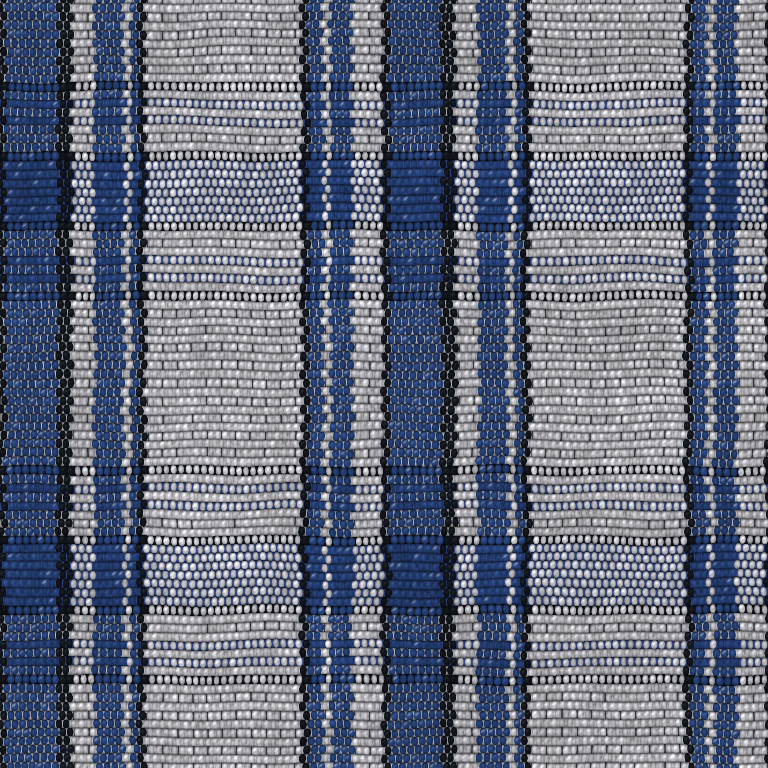
Reproduce this texture procedurally as a WebGL 2 fragment shader.

```glsl
#version 300 es
precision highp float;

uniform vec2 u_resolution;
out vec4 fragColor;

const float REPEATS = 2.0;
const vec2 THREADS = vec2(52.0, 44.0);   // warp and weft threads per repeat

const vec3 SILVER = vec3(0.69, 0.69, 0.71);
const vec3 BLUE = vec3(0.13, 0.23, 0.43);
const vec3 WEFT_BLUE = vec3(0.19, 0.27, 0.50);
const vec3 BLACK = vec3(0.06, 0.075, 0.10);

// Warp stripes: last thread + 1, and tone (0 silver, 1 blue, 2 black)
const int STRIPES = 14;
const int STRIPE_END[STRIPES] = int[](1, 8, 10, 13, 17, 18, 19, 20, 41, 42, 44, 45, 48, 52);
const int STRIPE_TONE[STRIPES] = int[](2, 1, 2, 0, 1, 0, 1, 2, 0, 2, 1, 0, 1, 0);

float hash(vec2 p) {
    vec3 q = fract(p.xyx * vec3(0.1031, 0.1030, 0.0973));
    q += dot(q, q.yzx + 33.33);
    return fract((q.x + q.y) * q.z);
}

float gradientDot(vec2 cell, vec2 offset, vec2 period) {
    float angle = 6.2832 * hash(mod(cell, period) + 7.0);
    return dot(vec2(cos(angle), sin(angle)), offset);
}

// Gradient noise that wraps after a whole period
float gradientNoise(vec2 p, vec2 period) {
    vec2 i = floor(p);
    vec2 f = p - i;
    vec2 s = f * f * f * (f * (f * 6.0 - 15.0) + 10.0);
    vec2 e = vec2(1.0, 0.0);
    float low = mix(gradientDot(i, f, period), gradientDot(i + e, f - e, period), s.x);
    float high = mix(gradientDot(i + e.yx, f - e.yx, period), gradientDot(i + 1.0, f - 1.0, period), s.x);
    return mix(low, high, s.y);
}

int warpTone(float column) {
    int thread = int(mod(column, THREADS.x));
    for (int k = 0; k < STRIPES; k++) {
        if (thread < STRIPE_END[k]) return STRIPE_TONE[k];
    }
    return 0;
}

// Weft bands mirror around the middle thread of each repeat
int weftTone(float row) {
    int d = int(abs(mod(row, THREADS.y) - 0.5 * THREADS.y) + 0.5);
    if (d == 4 || d == 12) return 2;
    return (d < 4 || d == 8 || d == 10) ? 1 : 0;
}

vec3 toneColor(int tone, vec3 blue) {
    return tone == 0 ? SILVER : (tone == 1 ? blue : BLACK);
}

vec3 weave(vec2 uv, float pixel) {
    vec2 count = THREADS * REPEATS;

    // Uneven thread tension
    vec2 wobble = vec2(gradientNoise(uv * 14.0, vec2(14.0)),
                       gradientNoise(uv * 10.0 + 5.0, vec2(10.0)));
    vec2 grid = uv * count + vec2(0.0, 0.4) + 0.45 * wobble;

    // Alternate rows shift by half a thread
    float row = floor(grid.y);
    float odd = mod(row, 2.0);
    float x = grid.x + 0.5 * odd;
    vec2 cell = mod(vec2(floor(x), row), count);
    vec2 f = vec2(fract(x), fract(grid.y)) - 0.5;

    int warp = warpTone(cell.x);
    int weft = weftTone(cell.y);
    float chance = hash(cell + 3.0);
    float fibre = gradientNoise(uv * count * 2.0, count * 2.0);

    // Oval warp float over the weft
    float halfWidth = (warp == 0 ? 0.40 : 0.47) + 0.05 * (chance - 0.5);
    float r = length(f / vec2(halfWidth, 0.57)) + 0.12 * fibre;
    float soft = max(0.14, pixel * count.x);
    float cover = 1.0 - smoothstep(1.0 - soft, 1.0 + soft, r);
    float warpShade = 1.10 - 0.32 * r * r + 0.25 * fibre + 0.16 * (chance - 0.5);
    float weftShade = 1.0 - 1.3 * f.y * f.y + 0.25 * fibre;
    vec3 warpColor = toneColor(warp, BLUE) * warpShade;
    vec3 weftColor = toneColor(weft, WEFT_BLUE) * weftShade;

    // Dark slits between pairs of pale threads
    float edge = mod(floor(x + 0.5), count.x);
    float slit = smoothstep(0.34, 0.46, abs(f.x)) * (1.0 - odd) * (1.0 - mod(edge, 2.0));
    slit *= step(0.2, hash(vec2(edge, cell.y) + 19.0));
    if (warp == 0 && weft == 0) weftColor = mix(weftColor, BLACK, 0.75 * slit);
    vec3 color = mix(weftColor, warpColor, cover);

    // Slanted sheen, with stray pale specks on the dark stripes
    vec2 g = f - vec2(-0.08, 0.13);
    g.y -= 0.45 * g.x;
    float sheen = exp(-dot(g * g, vec2(14.0, 42.0)));
    color += (warp == 0 ? 0.17 : 0.06) * sheen * (0.35 + chance);
    float speck = sheen * smoothstep(0.80, 0.95, chance);
    if (warp == 1) color = mix(color, SILVER, 0.65 * speck);

    // Valley between weft rows and broad wear
    color *= 1.0 - 0.30 * smoothstep(0.30, 0.50, abs(f.y));
    float threadTone = hash(vec2(cell.x, 41.0)) + hash(vec2(57.0, cell.y)) - 1.0;
    float wear = gradientNoise(uv * 6.0, vec2(6.0));
    return color * (1.0 + 0.06 * threadTone + 0.09 * wear);
}

void main() {
    vec2 uv = gl_FragCoord.xy / u_resolution;
    float pixel = 1.0 / u_resolution.x;
    fragColor = vec4(clamp(weave(uv, pixel), 0.0, 1.0), 1.0);
}
```
